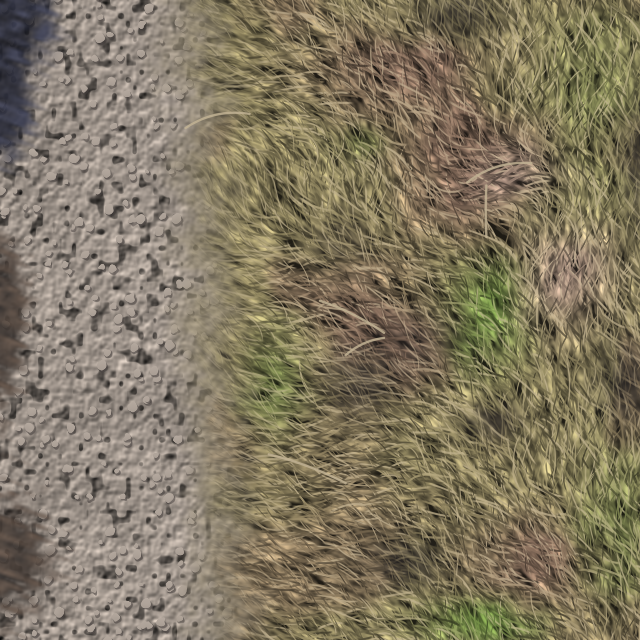
This texture is drawn by a Shadertoy shader. Its source:

```glsl
// A gravel track beside a wild grass verge, seen from above in sunlight.
// Gravel is noise relief with scattered stones; grass is noise smeared along
// a flow field, covered by layers of hashed blades and tinted by soft patches.

const vec3 STONE = vec3(.61, .57, .535);
const vec3 DUST = vec3(.56, .52, .43);
const vec3 OLIVE = vec3(.56, .52, .37);
const vec3 STRAW = vec3(.76, .70, .58);
const vec3 RUSSET = vec3(.53, .43, .36);
const vec3 ROSE = vec3(.68, .57, .52);
const vec3 GREEN = vec3(.42, .54, .25);
const vec3 SHADE = vec3(.17, .155, .15);
const vec3 BLUE_SHADE = vec3(.16, .17, .23);
const vec2 LIGHT_STEP = vec2(-.0025, .0035);
const float BLADE_LAYERS = 10.;
const float BLADE_SPREAD = 1.5;

float hash(vec2 p) {
  vec3 q = fract(p.xyx * .1031);
  q += dot(q, q.yzx + 33.33);
  return fract((q.x + q.y) * q.z);
}

vec2 hash2(vec2 p) { return vec2(hash(p + 19.), hash(p + 41.)); }

float noise(vec2 p) {
  vec2 i = floor(p), f = fract(p);
  f = f * f * (3. - 2. * f);
  return mix(mix(hash(i), hash(i + vec2(1, 0)), f.x),
             mix(hash(i + vec2(0, 1)), hash(i + 1.), f.x), f.y);
}

// Soft elliptical patch with centre (x, y) and radii (rx, ry)
float blob(vec2 p, float x, float y, float rx, float ry) {
  vec2 d = (p - vec2(x, y)) / vec2(rx, ry);
  return exp(-dot(d, d));
}

float pebbleHeight(vec2 p) { return noise(p * 88.) + .6 * noise(p * 175.); }

vec3 gravel(vec2 p) {
  float relief = pebbleHeight(p) - pebbleHeight(p + LIGHT_STEP);
  float pits = smoothstep(.66, .88, noise(p * vec2(95, 80) + 40.));
  vec3 col = STONE * (1. + .55 * relief - .5 * pits) * (.92 + .16 * noise(p * 14.));
  // Sparse pale stones with shadows at the lower right
  vec2 g = p * 48.;
  for (int k = 0; k < 9; k++) {
    vec2 c = floor(g) + vec2(k % 3 - 1, k / 3 - 1);
    float pick = hash(c), present = step(.7, pick), size = .7 * pick - .37;
    vec2 d = g - c - hash2(c) + .2 * (noise(g * 3.) - .5);
    float shadow = 1. - smoothstep(size, size + .13, length(d - vec2(.1, -.14)));
    float stone = 1. - smoothstep(size, size + .08, length(d));
    col = mix(col, SHADE * 1.6, .6 * shadow * present);
    col = mix(col, STONE * (1.12 + .12 * d.y), stone * present);
  }
  return col;
}

// Local lean of the grass, in radians
float flowAngle(vec2 p) {
  float a = mix(2.62, 1.75, smoothstep(.38, .95, p.x + .3 * (p.y - .5)));
  a = mix(a, 3.35, .8 * blob(p, .8, .72, .08, .06));
  return a + noise(p * 7.) - .5;
}

vec3 grassTint(vec2 p) {
  float russet = blob(p, .59, .5, .12, .1) + blob(p, .72, .75, .06, .09)
    + blob(p, .83, .14, .1, .06) + blob(p, .6, .9, .13, .06);
  float rose = blob(p, .88, .57, .07, .08) + blob(p, .81, .73, .06, .04);
  float green = blob(p, .76, .51, .06, .08) + blob(p, .75, .02, .09, .035)
    + .6 * blob(p, .43, .4, .05, .08) + .5 * blob(p, .56, .77, .04, .03)
    + .5 * blob(p, .96, .16, .06, .12) + .35 * blob(p, .93, .85, .08, .15);
  russet += .7 * smoothstep(.45, .8, noise(p * 9. + 5.));
  vec3 c = mix(OLIVE, RUSSET, min(.75 * russet, 1.));
  c = mix(c, ROSE, min(.85 * rose, 1.));
  return mix(c, GREEN, min(.9 * green, 1.));
}

float hollows(vec2 p) {
  return min(1., blob(p, .56, .4, .06, .06) + blob(p, .77, .34, .05, .03)
    + blob(p, .98, .4, .05, .07) + blob(p, .63, .12, .06, .04)
    + blob(p, 1., .74, .03, .1) + blob(p, .72, .98, .07, .04)
    + .6 * blob(p, .66, .47, .08, .05) + .5 * blob(p, .53, .62, .05, .06));
}

vec3 grass(vec2 p, float soft) {
  float angle = flowAngle(p), depth = hollows(p), fibre = -.5;
  float calm = 1. - smoothstep(.34, .5, p.x);
  vec2 dir = vec2(cos(angle), sin(angle));
  vec3 tint = grassTint(p + .03 * (noise(p * 22.) - .5));
  // Fibres: noise averaged along the flow
  for (float t = -3.; t <= 3.; t++) fibre += noise((p + dir * t * .0035) * 150.) / 7.;
  float clumps = noise(p * 34.) - .5;
  float tone = mix(.83 + 2.3 * fibre + .55 * clumps, .92 + 1.6 * fibre, .6 * calm);
  vec3 col = mix(tint * max(tone, .22), SHADE, .75 * depth);
  // Blades: one curved stroke per cell in each layer
  for (float n = 0.; n < BLADE_LAYERS; n++) {
    float cells = 50. - 2.9 * n, aa = cells * soft;
    vec2 g = p * cells + n * 7.3;
    for (int k = 0; k < 9; k++) {
      vec2 c = floor(g) + vec2(k % 3 - 1, k / 3 - 1), key = c + n * 31.;
      float h = hash(key), reach = .5 + .45 * h;
      vec2 shape = hash2(key + 7.) - .5;
      float a = angle + BLADE_SPREAD * shape.x * (1. - .4 * calm);
      vec2 d = g - c - hash2(key), u = vec2(cos(a), sin(a));
      float along = dot(d, u);
      float across = abs(dot(d, vec2(-u.y, u.x)) + .6 * shape.y * along * along);
      float w = cells * (.0012 + .001 * shape.x);
      float cover = (1. - smoothstep(max(w - aa, 0.), w + aa, across))
        * (1. - smoothstep(.6 * reach, reach, abs(along)));
      vec3 blade = mix(tint * (.42 + .95 * h), STRAW, .75 * smoothstep(.66, 1., h));
      col = mix(col, blade, cover * .8 * (1. - .55 * depth) * (1. - .4 * calm));
    }
  }
  return col;
}

// Long pale stalk from ends.xy to ends.zw, bowed sideways
void stalk(inout vec3 col, vec2 p, vec4 ends, float bow, float soft) {
  vec2 d = p - ends.xy, ab = ends.zw - ends.xy;
  float t = clamp(dot(d, ab) / dot(ab, ab), 0., 1.);
  d -= ab * t + normalize(vec2(-ab.y, ab.x)) * bow * 4. * t * (1. - t);
  col = mix(col, STRAW, .85 - .85 * smoothstep(.0008, .0018 + soft, length(d)));
}

void mainImage(out vec4 fragColor, in vec2 fragCoord) {
  vec2 p = fragCoord / iResolution.xy;
  float soft = max(.0009, .7 / iResolution.y);
  // Track, dusty margin and verge
  float edge = .355 - .045 * p.y + .05 * noise(p * 18.) + .03 * noise(p * 70.) - .04;
  float grain = .8 + .4 * noise(p * vec2(120, 170));
  vec3 col = mix(gravel(p), DUST * grain, .65 * smoothstep(edge - .09, edge, p.x));
  if (p.x > .22) col = mix(col, grass(p, soft), smoothstep(edge - .04, edge + .07, p.x));
  // Shaded growth along the left side
  float brush = blob(p, 0., .5, .045, .14) + blob(p, 0., .13, .085, .1);
  float cool = blob(p, 0., .98, .1, .08) + blob(p, 0., .83, .055, .09);
  float streak = noise(mat2(40, 40, -25, 110) * p) - .5;
  vec3 growth = mix(SHADE, RUSSET, .3 + .6 * streak);
  col = mix(col, growth, .88 * smoothstep(.2, .75, brush + .45 * streak));
  col = mix(col, BLUE_SHADE * (1. + streak), .88 * smoothstep(.2, .8, cool + .35 * streak));
  // Long stalks over the verge
  stalk(col, p, vec4(.29, .8, .39, .822), .01, soft);
  stalk(col, p, vec4(.5, .53, .6, .48), .004, soft);
  stalk(col, p, vec4(.54, .445, .6, .472), .005, soft);
  stalk(col, p, vec4(.42, .29, .54, .245), .004, soft);
  stalk(col, p, vec4(.76, .63, .76, .71), .001, soft);
  stalk(col, p, vec4(.73, .715, .83, .745), .01, soft);
  fragColor = vec4(col, 1.);
}
```
